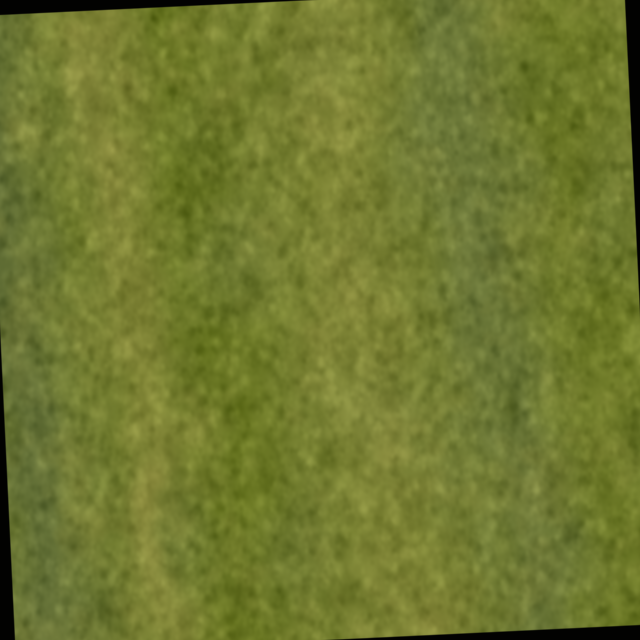
Write a Shadertoy shader that draws this texture.

```glsl
#define TILT 0.048
#define LEAN 0.09
#define EDGE_BLUR 0.0015
#define GRAIN_CELLS vec2(74.0, 60.0)
#define GRAIN_CONTRAST 0.060
#define PATCH_CONTRAST 0.036
#define TURF vec3(0.447, 0.490, 0.180)
#define STRAW vec3(0.540, 0.540, 0.235)
#define LUSH vec3(0.390, 0.445, 0.110)
#define SAGE vec3(0.395, 0.448, 0.232)
#define BACKDROP vec3(0.006, 0.006, 0.004)

vec3 hash3(vec2 cell) {
    vec3 h = fract(cell.xyx * vec3(0.1031, 0.1030, 0.0973));
    h += dot(h, h.yxz + 33.33);
    return fract((h.xxy + h.yzz) * h.zyx);
}

// Cellular noise: soft round tufts, each lighter or darker than the ground
float tufts(vec2 p) {
    vec2 home = floor(p);
    float sum = 0.0;
    for (int j = -1; j <= 1; j++) {
        for (int i = -1; i <= 1; i++) {
            vec2 cell = home + vec2(i, j);
            vec3 rnd = hash3(cell + 200.0);
            vec2 offset = p - cell - rnd.xy;
            float falloff = max(0.0, 1.0 - dot(offset, offset));
            sum += (2.0 * rnd.z - 1.0) * falloff * falloff * falloff;
        }
    }
    return sum;
}

// Soft stripe with a bell-shaped profile
float band(float x, float centre, float width) {
    float d = (x - centre) / width;
    return exp(-d * d);
}

vec3 lawn(vec2 p) {
    // Mowing bands lean slightly and wander sideways
    float wander = tufts(p * vec2(9.0, 6.0) + 3.0);
    float detail = tufts(p * vec2(27.0, 20.0) + 41.0);
    float x = p.x + LEAN * (p.y - 0.5) + 0.035 * wander + 0.018 * detail;

    float straw = 0.60 * band(x, 0.215, 0.045) + 0.42 * band(x, 0.570, 0.095);
    float lush = 0.62 * band(x, 0.335, 0.075) + 0.45 * band(x, 0.930, 0.085);
    float sage = 0.85 * band(x, 0.000, 0.095) + 0.65 * band(x, 0.760, 0.075);

    // Irregular patches break the bands up
    float hue = tufts(p * vec2(13.0, 9.0) + 77.0) + 0.6 * tufts(p * 34.0 + 15.0);
    straw += 0.30 * max(hue, 0.0);
    lush += 0.30 * max(-hue, 0.0);
    sage += 0.25 * max(wander, 0.0);

    vec3 colour = mix(TURF, LUSH, clamp(lush, 0.0, 1.0));
    colour = mix(colour, SAGE, clamp(sage, 0.0, 1.0));
    colour = mix(colour, STRAW, clamp(straw, 0.0, 1.0));

    // Light and dark blades at three sizes
    float grain = tufts(p * GRAIN_CELLS) + 0.35 * tufts(p * GRAIN_CELLS * 1.9 + 9.0);
    float patches = detail + 0.7 * tufts(p * vec2(44.0, 34.0) + 60.0);
    float light = GRAIN_CONTRAST * grain + PATCH_CONTRAST * patches;
    light -= 0.035 * band(p.x, 0.0, 0.07) * band(p.y, 0.55, 0.25);
    return colour + light * vec3(1.0, 0.97, 0.72);
}

void mainImage(out vec4 fragColor, in vec2 fragCoord) {
    // Tilted square sheet of turf
    vec2 centred = fragCoord / iResolution.xy - 0.5;
    float c = cos(TILT), s = sin(TILT);
    vec2 sheet = vec2(c * centred.x + s * centred.y, c * centred.y - s * centred.x);

    float border = max(abs(sheet.x), abs(sheet.y)) - 0.5;
    float inside = 1.0 - smoothstep(-EDGE_BLUR, EDGE_BLUR, border);
    fragColor = vec4(mix(BACKDROP, lawn(sheet + 0.5), inside), 1.0);
}
```
